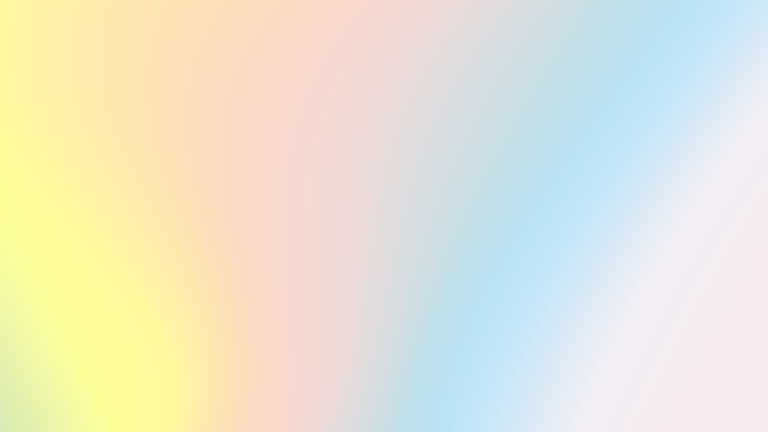
Write a WebGL 2 fragment shader that draws this background.

```glsl
#version 300 es
precision highp float;

uniform vec2 u_resolution;
out vec4 outColor;

// Weights of a cubic curve through four evenly spaced heights
vec4 curveWeights(float t) {
    float a = 3.0 * t - 1.0;
    float b = 3.0 * t - 2.0;
    float c = t - 1.0;
    return 0.5 * vec4(-a * b * c, 9.0 * t * b * c, -9.0 * t * a * c, t * a * b);
}

// Blend from the previous contour to the next, then move on to it
void addBand(inout vec3 color, inout float edge, float x, float nextEdge, vec3 nextColor) {
    color = mix(color, nextColor, clamp((x - edge) / (nextEdge - edge), 0.0, 1.0));
    edge = nextEdge;
}

void main() {
    vec2 uv = gl_FragCoord.xy / u_resolution;
    float x = uv.x;

    // Contour positions run from the top of the canvas to the bottom
    vec4 w = curveWeights(1.0 - uv.y);
    vec3 color = vec3(0.85, 0.92, 0.72);
    float edge = dot(w, vec4(-0.30, -0.25, -0.12, 0.0));

    // Yellow glow fading into cream
    addBand(color, edge, x, dot(w, vec4(-0.04, -0.02, 0.06, 0.15)), vec3(1.0, 1.0, 0.605));
    addBand(color, edge, x, dot(w, vec4(0.0, 0.03, 0.17, 0.22)), vec3(0.996, 0.976, 0.62));
    addBand(color, edge, x, dot(w, vec4(0.16, 0.17, 0.255, 0.265)), vec3(0.994, 0.91, 0.69));

    // Peach and rose
    addBand(color, edge, x, dot(w, vec4(0.38, 0.29, 0.32, 0.32)), vec3(0.982, 0.865, 0.766));
    addBand(color, edge, x, dot(w, vec4(0.48, 0.375, 0.37, 0.375)), vec3(0.968, 0.851, 0.812));

    // Lilac grey cooling to teal
    addBand(color, edge, x, dot(w, vec4(0.60, 0.49, 0.463, 0.42)), vec3(0.922, 0.859, 0.853));
    addBand(color, edge, x, dot(w, vec4(0.70, 0.575, 0.522, 0.47)), vec3(0.843, 0.867, 0.882));
    addBand(color, edge, x, dot(w, vec4(0.81, 0.70, 0.588, 0.525)), vec3(0.75, 0.878, 0.91));

    // Sky blue
    addBand(color, edge, x, dot(w, vec4(0.90, 0.76, 0.64, 0.573)), vec3(0.733, 0.89, 0.96));
    addBand(color, edge, x, dot(w, vec4(0.96, 0.825, 0.70, 0.615)), vec3(0.768, 0.906, 0.973));

    // Pale corner
    addBand(color, edge, x, dot(w, vec4(1.09, 0.955, 0.835, 0.75)), vec3(0.941, 0.933, 0.957));
    addBand(color, edge, x, dot(w, vec4(1.30, 1.10, 0.98, 0.87)), vec3(0.965, 0.918, 0.933));

    outColor = vec4(color, 1.0);
}
```
